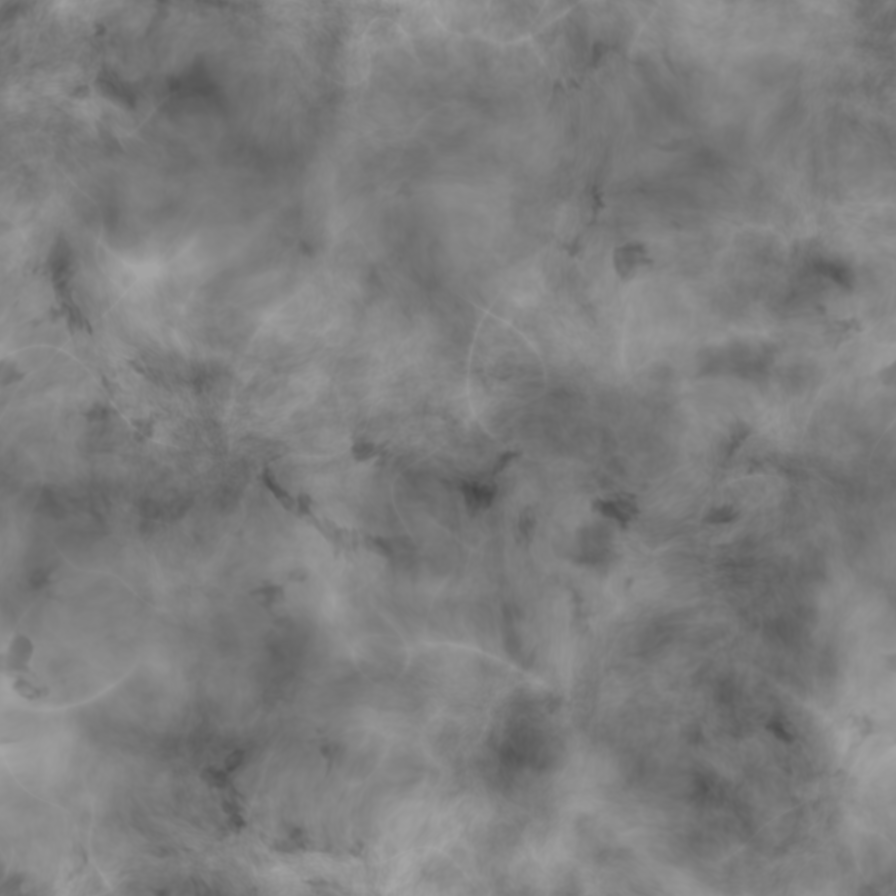
This texture is drawn by a WebGL 1 fragment shader. Its source:

```glsl
precision highp float;
// Grey smoke: warped gradient-noise clouds with mottled dark blotches
// and long pale filaments along the zero lines of further noise layers.
// Every noise wraps on a whole number of cells, so the square tiles.

uniform vec2 u_resolution;

const float TAU = 6.2831853;
const float MID_GREY = 0.496;
const float CLOUD_CONTRAST = 0.138;
const float BLOTCH_DEPTH = 0.12;
const float FILAMENT_GLOW = 0.075;

float hash(vec2 cell, float seed) {
  vec3 q = fract(vec3(cell.xyx + seed * 7.31) * vec3(0.1031, 0.1030, 0.0973));
  q += dot(q, q.yzx + 33.33);
  return fract((q.x + q.y) * q.z);
}

// Dot product of a lattice point's random unit gradient with the offset
float gradientAt(vec2 cell, vec2 offset, float period, float seed) {
  float angle = TAU * hash(mod(cell, period), seed);
  return dot(vec2(cos(angle), sin(angle)), offset);
}

// Gradient noise over the unit square, wrapping after "period" cells
float noise(vec2 uv, float period, float seed) {
  vec2 p = uv * period + seed * vec2(0.37, 0.73);
  vec2 cell = floor(p);
  vec2 f = p - cell;
  vec2 s = f * f * f * (f * (f * 6.0 - 15.0) + 10.0);
  vec2 e = vec2(1.0, 0.0);
  float low = mix(gradientAt(cell, f, period, seed),
                  gradientAt(cell + e.xy, f - e.xy, period, seed), s.x);
  float high = mix(gradientAt(cell + e.yx, f - e.yx, period, seed),
                   gradientAt(cell + e.xx, f - e.xx, period, seed), s.x);
  return mix(low, high, s.y);
}

float fbm(vec2 uv, float period, float gain, float seed) {
  float sum = 0.0;
  float amplitude = 1.0;
  for (int i = 0; i < 6; i++) {
    sum += amplitude * noise(uv, period, seed + float(i));
    period *= 2.0;
    amplitude *= gain;
  }
  return sum;
}

vec2 warp(vec2 uv, float period, float amount, float seed) {
  return uv + amount * vec2(fbm(uv, period, 0.4, seed),
                            fbm(uv, period, 0.4, seed + 11.0));
}

// Scattered dark patches with ragged rims, kept where a broad mask allows
float blotches(vec2 uv, float period, float seed) {
  float body = noise(uv, period, seed) + 0.35 * noise(uv, period * 2.0, seed + 1.0)
             + 0.2 * noise(uv, period * 5.0, seed + 3.0);
  float mask = smoothstep(-0.1, 0.35, noise(uv, 5.0, seed + 2.0));
  return smoothstep(0.1, 0.62, body) * mask;
}

// Fine bright creases, broken into separate strands by a broad mask
float filament(vec2 uv, float period, float sharpness, float seed) {
  float n = noise(uv, period, seed);
  float crease = exp(-sharpness * (sqrt(n * n + 0.00003) - 0.0055));
  float mask = smoothstep(0.0, 0.42, noise(uv, 4.0, seed + 5.0));
  return crease * mask;
}

float filaments(vec2 uv, float seed) {
  float sum = 0.0;
  float strength = 1.0;
  for (int i = 0; i < 6; i++) {
    float layer = float(i);
    sum += strength * filament(uv, 2.0 + 2.0 * layer, 46.0 - 5.0 * layer,
                               seed + 13.0 * layer);
    strength *= 0.75;
  }
  return sum;
}

void main() {
  vec2 uv = gl_FragCoord.xy / u_resolution;
  vec2 drift = warp(uv, 5.0, 0.04, 3.0);
  vec2 bend = warp(uv, 3.0, 0.025, 29.0);

  // Some regions are smooth haze, others broken into small puffs
  float roughness = 0.65 + 0.15 * noise(uv, 4.0, 17.0);

  float grey = MID_GREY + CLOUD_CONTRAST * fbm(drift, 5.0, roughness, 47.0);
  grey -= BLOTCH_DEPTH * blotches(drift, 10.0, 61.0);
  grey -= BLOTCH_DEPTH * blotches(drift, 20.0, 71.0);
  grey += FILAMENT_GLOW * filaments(bend, 83.0);

  gl_FragColor = vec4(vec3(clamp(grey, 0.27, 0.64)), 1.0);
}
```
